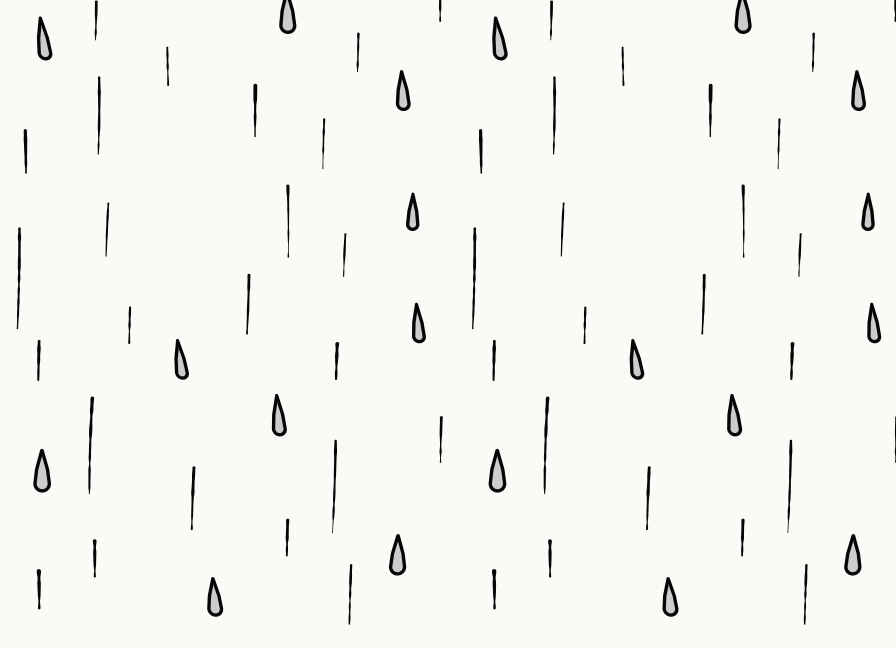
Write a WebGL 1 fragment shader that draws this pattern.

```glsl
precision highp float;
// Hand-inked rain: scattered vertical strokes and outlined grey drops on warm white paper.

uniform vec2 u_resolution;

// Lengths are in units of the canvas height.
const vec3 PAPER = vec3(0.99, 0.982, 0.97);
const vec3 INK = vec3(0.015, 0.025, 0.03);
const vec3 WATER = vec3(0.80, 0.80, 0.81);
const vec2 CELL = vec2(0.1171, 0.1667);
const float TILE_COLUMNS = 6.0;              // columns before the pattern repeats
const vec2 JITTER = vec2(0.68, 0.42);        // share of a cell
const float EMPTY_SHARE = 0.07;
const float DROP_SPACING = 3.0;              // one drop every so many columns
const vec2 DROP_HALF_HEIGHT = vec2(0.026, 0.034);
const vec2 DROP_PLUMPNESS = vec2(0.32, 0.42);
const float OUTLINE = 0.0052;
const vec2 STROKE_HALF_LENGTH = vec2(0.027, 0.084);
const vec2 STROKE_RADIUS = vec2(0.0016, 0.0029);
const float STROKE_BEND = 0.5;
const float ROUGHNESS = 0.0011;
const float ROUGH_FREQUENCY = 110.0;

vec4 hash4(vec2 p) {
  vec4 q = fract(p.xyxy * vec4(0.1031, 0.1030, 0.0973, 0.1099));
  q += dot(q, q.wzxy + 33.33);
  return fract((q.xxyz + q.yzzw) * q.zywx);
}

// Smooth 1D noise from -0.5 to 0.5.
float wobble(float x, float seed) {
  float i = floor(x);
  float f = fract(x);
  float a = hash4(vec2(i + 200.0, seed)).x;
  float b = hash4(vec2(i + 201.0, seed)).x;
  return mix(a, b, f * f * (3.0 - 2.0 * f)) - 0.5;
}

// Distance to a tapered capsule rising from the origin.
float taperedCapsule(vec2 p, float bottomRadius, float topRadius, float height) {
  p.x = abs(p.x);
  float b = (bottomRadius - topRadius) / height;
  float a = sqrt(1.0 - b * b);
  float k = dot(p, vec2(-b, a));
  if (k < 0.0) return length(p) - bottomRadius;
  if (k > a * height) return length(p - vec2(0.0, height)) - topRadius;
  return dot(p, vec2(a, b)) - bottomRadius;
}

// Two stacked capsules make a teardrop with rounded flanks.
float dropDistance(vec2 p, float halfHeight, float plumpness) {
  float belly = halfHeight * plumpness;
  float waist = belly * 0.82;
  float tip = belly * 0.22;
  float base = belly - halfHeight;
  float lower = taperedCapsule(p - vec2(0.0, base), belly, waist, -base);
  float upper = taperedCapsule(p, waist, tip, halfHeight - tip);
  return min(lower, upper);
}

float strokeDistance(vec2 p, vec4 shape, float seed) {
  float halfLength = mix(STROKE_HALF_LENGTH.x, STROKE_HALF_LENGTH.y, shape.x * shape.x);
  float radius = mix(STROKE_RADIUS.x, STROKE_RADIUS.y, shape.y);
  p.x += (shape.z - 0.65) * 0.07 * p.y;
  p.x += (shape.w - 0.5) * STROKE_BEND * p.y * p.y;
  float d = taperedCapsule(p + vec2(0.0, halfLength), radius * 0.5, radius, 2.0 * halfLength);
  return d + ROUGHNESS * wobble(p.y * ROUGH_FREQUENCY, seed);
}

float coverage(float d, float pixel) {
  return clamp(0.5 - d / pixel, 0.0, 1.0);
}

void main() {
  float pixel = 1.0 / u_resolution.y;
  vec2 p = gl_FragCoord.xy * pixel;
  vec3 color = PAPER;

  for (int i = -1; i <= 1; i++) {
    for (int j = -1; j <= 1; j++) {
      // Every other column is raised by half a cell.
      float column = floor(p.x / CELL.x) + float(i);
      float stagger = 0.5 * mod(column, 2.0);
      float row = floor(p.y / CELL.y - stagger) + float(j);
      if (row < 0.0) continue; // leaves a clear bottom margin

      vec2 id = vec2(mod(column, TILE_COLUMNS), row) + 17.0;
      vec4 place = hash4(id);
      vec4 shape = hash4(id + 53.0);
      if (place.z < EMPTY_SHARE) continue;

      vec2 center = vec2(column, row + stagger) + 0.5 + (place.xy - 0.5) * JITTER;
      vec2 q = p - center * CELL;

      // Each row places its drops at a random phase.
      float phase = floor(DROP_SPACING * hash4(vec2(row + 5.0, 91.0)).x);
      if (mod(column + phase, DROP_SPACING) < 0.5) {
        q.x += mix(-0.03, 0.14, shape.z) * q.y;
        float halfHeight = mix(DROP_HALF_HEIGHT.x, DROP_HALF_HEIGHT.y, shape.x);
        float plumpness = mix(DROP_PLUMPNESS.x, DROP_PLUMPNESS.y, shape.y);
        float d = dropDistance(q, halfHeight, plumpness);
        color = mix(color, INK, coverage(d, pixel));
        color = mix(color, WATER, coverage(d + OUTLINE, pixel));
      } else {
        float d = strokeDistance(q, shape, floor(place.w * 90.0));
        color = mix(color, INK, coverage(d, pixel));
      }
    }
  }
  gl_FragColor = vec4(color, 1.0);
}
```
